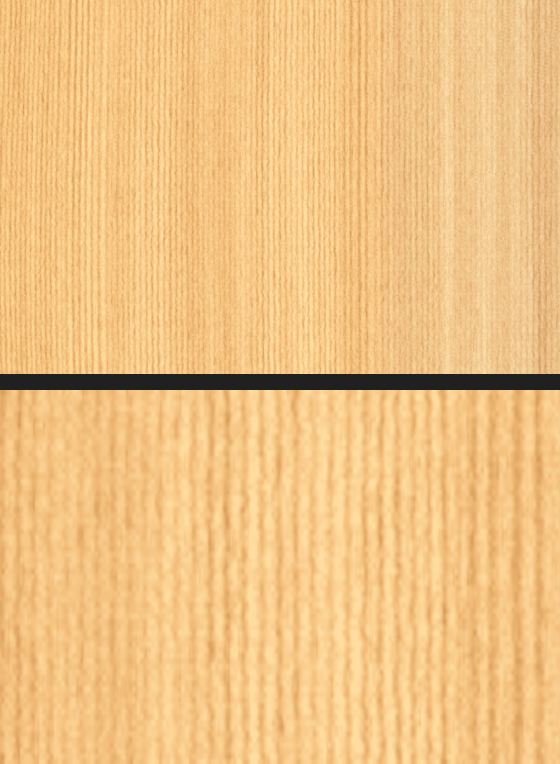
Top: the whole. Bottom: its middle third, enlarged.
Give the GLSL for this texture, as a WebGL 2 fragment shader.

```glsl
#version 300 es
precision highp float;
// Pale straight-grained softwood: fine vertical growth lines, broad bands and short fibres.

#define LINE_COUNT 68.0      // growth lines per canvas height
#define LINE_DEPTH 0.22      // contrast of the growth lines
#define LINE_WOBBLE 0.20     // sideways jitter of each line, in line widths
#define BAND_DEPTH 0.27      // contrast of the broad vertical bands
#define STREAK_DEPTH 0.24    // contrast of the narrow full-length streaks
#define RING_COUNT 46.0      // bold rings per canvas height
#define RING_DEPTH 0.32      // contrast of the bold rings
#define FIBRE_DEPTH 0.46     // contrast of the short fibres
#define BRIGHTNESS 0.65      // mean position on the colour ramp
#define DARK_WOOD vec3(0.865, 0.635, 0.370)
#define MID_WOOD vec3(0.955, 0.752, 0.488)
#define LIGHT_WOOD vec3(0.995, 0.855, 0.617)

uniform vec2 u_resolution;
out vec4 fragColor;

float hash(vec2 p) {
    return fract(sin(dot(p, vec2(127.1, 311.7))) * 43758.5453);
}

// Smooth value noise, centred on zero, from -0.5 to 0.5
float noise(vec2 p) {
    vec2 cell = floor(p);
    vec2 f = fract(p);
    f = f * f * (3.0 - 2.0 * f);
    float low = mix(hash(cell), hash(cell + vec2(1.0, 0.0)), f.x);
    float high = mix(hash(cell + vec2(0.0, 1.0)), hash(cell + vec2(1.0, 1.0)), f.x);
    return mix(low, high, f.y) - 0.5;
}

// Broad lengthwise bands, several widths summed
float bands(vec2 p) {
    float sum = 0.0;
    float frequency = 6.0;
    float weight = 0.6;
    for (int i = 0; i < 3; i++) {
        sum += weight * noise(vec2(p.x * frequency + 23.7 * float(i), p.y * 0.25));
        frequency *= 2.1;
        weight *= 1.05;
    }
    return sum;
}

// Strength of the two zones that carry bold rings
float ringZone(float across) {
    float zone = 0.0;
    for (int i = 0; i < 2; i++) {
        float offset = (across - 0.15 - 0.495 * float(i)) / 0.042;
        zone += exp(-offset * offset);
    }
    return zone;
}

// Wide pale wood with a narrower dark line, zero on average
float growthLine(float phase) {
    float wave = sin(6.28318 * phase);
    return wave - 0.35 * (wave * wave - 0.5);
}

void main() {
    vec2 p = gl_FragCoord.xy / u_resolution.y;
    float across = gl_FragCoord.x / u_resolution.x;

    // Slow bend of the whole grain, stronger toward the left
    vec2 grain = p;
    grain.x += 0.010 * sin(p.y * 3.6 + 0.6) * exp(-2.5 * p.x);
    grain.x += 0.008 * noise(vec2(p.x * 1.5, p.y * 1.3));

    // Fine growth lines with uneven spacing and beaded strength
    float phase = grain.x * LINE_COUNT + 1.3 * noise(vec2(grain.x * 6.0, 3.0));
    phase += LINE_WOBBLE * noise(vec2(phase * 0.9, p.y * 95.0));
    phase += 0.5 * LINE_WOBBLE * noise(vec2(phase * 0.6, p.y * 20.0));
    float strength = 0.95 + 0.9 * noise(vec2(grain.x * 14.0, 8.0 + p.y * 0.3));
    strength *= 1.0 + 0.9 * noise(vec2(phase, p.y * 100.0));
    strength *= mix(1.0, 0.7, smoothstep(0.65, 0.8, across));

    // Bold rings
    float zone = ringZone(across);
    float ringPhase = grain.x * RING_COUNT + 1.1 * noise(vec2(grain.x * 11.0, 21.0));
    ringPhase += 0.10 * noise(vec2(ringPhase, p.y * 80.0));
    float ringStrength = zone * (1.0 + 0.9 * noise(vec2(grain.x * 32.0, 5.0 + p.y * 0.8)));

    // Narrow streaks that run the full length
    float streak = noise(vec2(grain.x * 46.0, 31.0 + p.y * 0.6));
    streak += 0.8 * noise(vec2(grain.x * 105.0, 47.0 + p.y * 2.0));

    // Short fine fibres and thin scattered pores
    float fibre = 0.45 * noise(vec2(grain.x * 180.0, p.y * 60.0));
    fibre += 0.75 * noise(vec2(grain.x * 300.0 + 40.0, p.y * 200.0));
    float pore = smoothstep(0.26, 0.42, noise(vec2(grain.x * 230.0 + 90.0, p.y * 30.0)));

    // Combined tone
    float tone = BRIGHTNESS + BAND_DEPTH * bands(grain) + STREAK_DEPTH * streak;
    tone += LINE_DEPTH * strength * growthLine(phase) * (1.0 - 0.7 * min(zone, 1.0));
    tone += RING_DEPTH * ringStrength * growthLine(ringPhase);
    tone += FIBRE_DEPTH * fibre - 0.18 * pore;
    tone += 0.05 * sin(3.14159 * across) - 0.03;
    tone = clamp(tone, -0.1, 1.05);

    // Colour ramp, turning to a duller, cooler wood in the right third
    vec3 colour = mix(DARK_WOOD, MID_WOOD, min(tone * 2.0, 1.0));
    colour = mix(colour, LIGHT_WOOD, max(tone * 2.0 - 1.0, 0.0));
    float cool = 0.7 * smoothstep(0.66, 0.72, across) + 0.5 * smoothstep(0.75, 1.0, across);
    colour += vec3(-0.026, -0.004, 0.030) * cool;
    colour += vec3(-0.002, -0.004, -0.012) * (1.0 - smoothstep(0.0, 0.35, across));
    fragColor = vec4(clamp(colour, 0.0, 1.0), 1.0);
}
```
